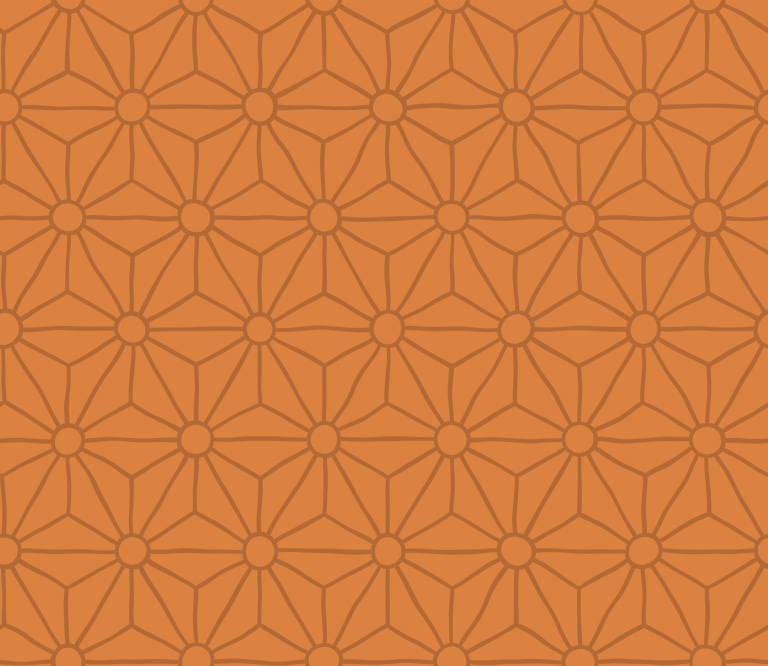
Reproduce this pattern procedurally as a Shadertoy shader.

```glsl
#define COLUMNS 6.0
#define ROWS 6.0
#define ORIGIN vec2(0.53, 0.031)
#define LINE_WIDTH 0.033
#define WIDTH_VARIATION 0.010
#define RING_RADIUS 0.127
#define RING_VARIATION 0.010
#define WOBBLE 0.026
#define WOBBLE_CELLS vec2(18.0, 16.0)
#define GROUND_COLOR vec3(0.86, 0.51, 0.25)
#define LINE_COLOR vec3(0.70, 0.41, 0.21)

const float PI = 3.14159;
const float ROW_HEIGHT = 0.866025;

vec2 hash2(vec2 p) {
    vec3 h = fract(vec3(p.xyx) * vec3(0.1031, 0.1030, 0.0973));
    h += dot(h, h.yzx + 33.33);
    return fract((h.xx + h.yz) * h.zy);
}

// Gradient at a noise corner, wrapped to the period
float corner(vec2 cell, vec2 offset, vec2 period, float seed) {
    float angle = 2.0 * PI * hash2(mod(cell, period) + seed).x;
    return dot(vec2(cos(angle), sin(angle)), offset);
}

float gradientNoise(vec2 p, vec2 period, float seed) {
    vec2 i = floor(p), f = fract(p), e = vec2(1.0, 0.0);
    vec2 u = f * f * f * (f * (f * 6.0 - 15.0) + 10.0);
    float low = mix(corner(i, f, period, seed),
                    corner(i + e.xy, f - e.xy, period, seed), u.x);
    float high = mix(corner(i + e.yx, f - e.yx, period, seed),
                     corner(i + e.xx, f - e.xx, period, seed), u.x);
    return mix(low, high, u.y);
}

// Vector from the nearest node of the triangular lattice
vec2 fromNearestNode(vec2 p) {
    vec2 cell = vec2(1.0, 2.0 * ROW_HEIGHT);
    vec2 a = p - cell * round(p / cell);
    vec2 b = p - cell * (floor(p / cell) + 0.5);
    return dot(a, a) < dot(b, b) ? a : b;
}

// Distance to a ring with twelve evenly spaced spokes outside it
float starDistance(vec2 q, float radius) {
    float r = length(q);
    if (r < radius) return radius - r;
    float sector = PI / 6.0;
    float angle = atan(q.y, q.x);
    angle -= sector * round(angle / sector);
    return min(r - radius, r * abs(sin(angle)));
}

void mainImage(out vec4 fragColor, in vec2 fragCoord) {
    vec2 uv = fragCoord / iResolution.xy;
    vec2 p = uv * vec2(COLUMNS, ROWS * ROW_HEIGHT) - ORIGIN;
    float pixel = COLUMNS / iResolution.x;

    // Hand-drawn wobble and uneven stroke
    vec2 n = uv * WOBBLE_CELLS;
    p += WOBBLE * vec2(gradientNoise(n, WOBBLE_CELLS, 3.0),
                       gradientNoise(n, WOBBLE_CELLS, 41.0));
    float width = LINE_WIDTH
                + WIDTH_VARIATION * gradientNoise(n, WOBBLE_CELLS, 87.0);

    // Each node has its own ring size
    vec2 q = fromNearestNode(p);
    vec2 node = mod(round((p - q) / vec2(0.5, ROW_HEIGHT)),
                    vec2(2.0 * COLUMNS, ROWS));
    float radius = RING_RADIUS + RING_VARIATION * (hash2(node + 7.0).x - 0.5);

    float edge = starDistance(q, radius) - 0.5 * width;
    float ink = 1.0 - smoothstep(-0.75 * pixel, 0.75 * pixel, edge);
    fragColor = vec4(mix(GROUND_COLOR, LINE_COLOR, ink), 1.0);
}
```
